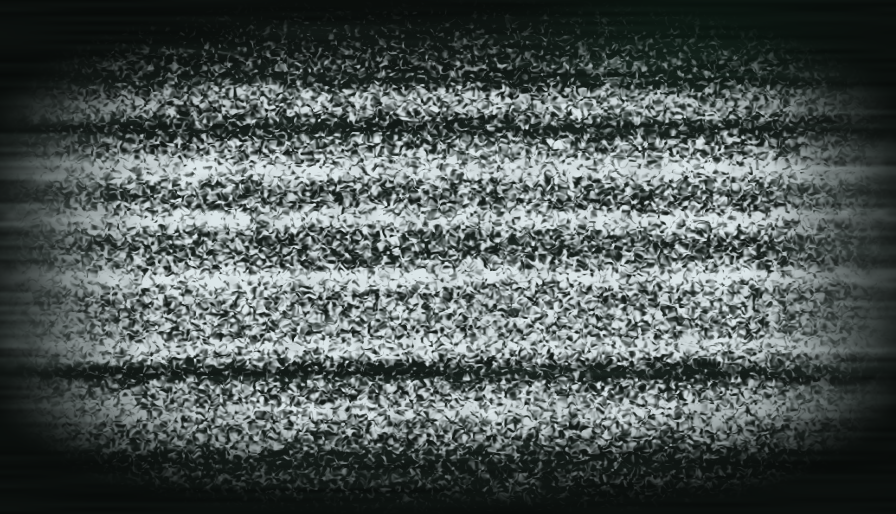
Write a WebGL 1 fragment shader that draws this texture.

```glsl
precision highp float;
// Analogue static: ragged bright and dark scan bands fading into a dark green vignette.
uniform vec2 u_resolution;

float hash(vec2 p) {
  vec3 q = fract(vec3(p.xyx) * 0.1031);
  q += dot(q, q.yzx + 33.33);
  return fract((q.x + q.y) * q.z);
}

float valueNoise(vec2 p) {
  vec2 cell = floor(p);
  vec2 f = fract(p);
  f = f * f * (3.0 - 2.0 * f);
  float low = mix(hash(cell), hash(cell + vec2(1.0, 0.0)), f.x);
  float high = mix(hash(cell + vec2(0.0, 1.0)), hash(cell + 1.0), f.x);
  return mix(low, high, f.y);
}

float band(float y, float centre, float halfWidth) {
  float d = (y - centre) / halfWidth;
  return exp(-d * d);
}

// Share of white grain at a depth below the top edge
float grainLevel(float y) {
  float level = 0.5 * smoothstep(0.02, 0.21, y) * (1.0 - smoothstep(0.82, 1.02, y));
  // Pale strips
  level += 0.32 * band(y, 0.331, 0.018);
  level += 0.33 * band(y, 0.425, 0.016);
  level += 0.35 * band(y, 0.540, 0.016);
  level += 0.25 * band(y, 0.676, 0.017);
  level += 0.17 * band(y, 0.800, 0.020);
  level += 0.08 * band(y, 0.200, 0.022);
  level += 0.06 * band(y, 0.610, 0.040);
  level += 0.08 * band(y, 0.940, 0.020);
  // Dark strips
  level -= 0.24 * band(y, 0.155, 0.016);
  level -= 0.34 * band(y, 0.250, 0.020);
  level -= 0.09 * band(y, 0.380, 0.022);
  level -= 0.12 * band(y, 0.482, 0.026);
  level -= 0.38 * band(y, 0.725, 0.018);
  level -= 0.20 * band(y, 0.895, 0.022);
  return clamp(level, 0.0, 1.0);
}

// Short strokes made by bending two layers of noise
float grain(vec2 p) {
  vec2 bend = vec2(valueNoise(p * 80.0 + 9.0), valueNoise(p * 80.0 + 57.0)) - 0.5;
  vec2 q = p + bend * 0.009;
  float coarse = valueNoise(q * vec2(135.0, 165.0));
  float fine = valueNoise(q * vec2(210.0, 245.0) + 31.0);
  return 0.5 + 1.25 * (mix(coarse, fine, 0.42) - 0.5);
}

float vignette(vec2 uv) {
  vec2 d = abs(uv - 0.5) * 2.0;
  d = d * d * d;
  return 1.0 - smoothstep(0.15, 1.4, d.x + 1.3 * d.y);
}

void main() {
  vec2 uv = gl_FragCoord.xy / u_resolution;
  vec2 p = gl_FragCoord.xy / u_resolution.y;
  float depth = 1.0 - uv.y;
  float lens = vignette(uv);

  // Ragged band borders and thin horizontal streaks
  float ragged = (valueNoise(p * vec2(45.0, 60.0)) - 0.5) * 0.018;
  float streak = valueNoise(vec2(p.x * 5.0, p.y * 110.0)) - 0.5;
  float level = clamp(grainLevel(depth + ragged) + 0.10 * streak, 0.0, 1.0);

  // Grain, softened towards the sides
  float cut = 0.5 + (0.5 - level) * 0.95;
  float speck = smoothstep(cut - 0.40, cut + 0.40, grain(p));
  float sideDistance = min(uv.x, 1.0 - uv.x);
  float crisp = smoothstep(-0.02, 0.17, sideDistance);
  float smear = level * (0.75 + 0.4 * streak);
  float light = mix(smear, speck, crisp) * lens;
  light *= 0.90 + 0.16 * valueNoise(p * 40.0 + 80.0);

  // Dark green shadows with a faint upper right glow
  float shade = 0.45 + 0.55 * lens;
  vec3 shadow = vec3(0.085, 0.120, 0.105) * shade * (1.0 + 0.5 * streak);
  vec2 glowOffset = (uv - vec2(0.77, 0.94)) / vec2(0.16, 0.13);
  shadow += vec3(0.005, 0.035, 0.020) * exp(-dot(glowOffset, glowOffset));
  vec3 colour = mix(shadow, vec3(0.86, 0.90, 0.91), clamp(light, 0.0, 1.0));
  gl_FragColor = vec4(colour, 1.0);
}
```
